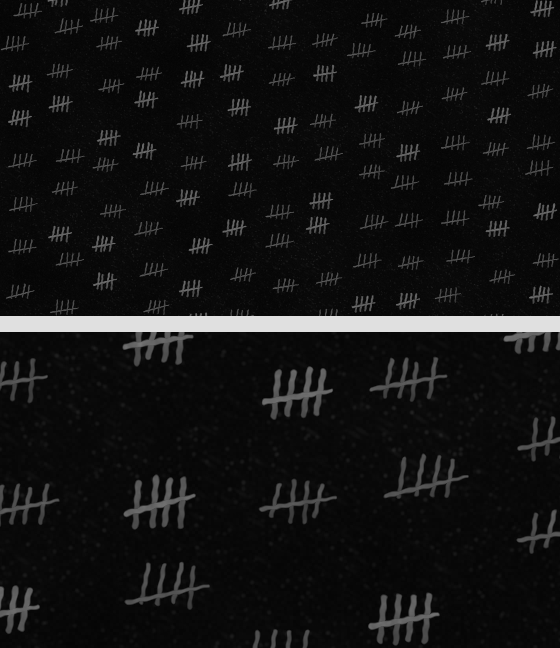
Top: the whole. Bottom: its middle third, enlarged.
Reproduce this pattern procedurally as a WebGL 1 fragment shader.

```glsl
precision highp float;
uniform vec2 u_resolution;

float hash(vec2 p) {
  p = fract(p * vec2(0.1031, 0.1137));
  p += dot(p, p.yx + 33.33);
  return fract((p.x + p.y) * p.x * 91.7);
}

vec2 hash2(vec2 p) {
  return vec2(hash(p + 17.3), hash(p.yx + 71.9));
}

float segment(vec2 p, vec2 a, vec2 b) {
  vec2 d = b - a;
  return length(p - a - d * clamp(dot(p - a, d) / dot(d, d), 0.0, 1.0));
}

// Cellular dust: one soft grain of random strength per cell
float dust(vec2 p, float size) {
  vec2 cell = floor(p / size);
  float sum = 0.0;
  for (int j = -1; j <= 1; j++)
    for (int i = -1; i <= 1; i++) {
      vec2 id = cell + vec2(i, j);
      float d = length(p / size - id - hash2(id));
      sum += pow(hash(id + 5.7), 5.0) * smoothstep(0.5, 0.05, d);
    }
  return sum;
}

// Slow cloudy variation in -1..1
float clouds(vec2 p) {
  float sum = 0.0, gain = 0.5;
  for (int i = 0; i < 4; i++) {
    p = mat2(0.8, 0.6, -0.6, 0.8) * p * 1.9 + 1.7;
    sum += gain * sin(p.x + 1.3 * sin(p.y)) * cos(p.y + sin(p.x * 0.7));
    gain *= 0.6;
  }
  return sum;
}

float coverage(float d, float halfWidth, float pixel) {
  float soft = 0.0008 + 0.5 * pixel;
  return smoothstep(halfWidth + soft, halfWidth - soft, d);
}

// Four leaning strokes crossed by a slash; returns chalk brightness
float tally(vec2 p, vec2 id, float pixel) {
  float kind = hash(id + 2.3);
  float bold = step(0.58, kind);
  float wide = step(kind, 0.3);
  float halfWidth = mix(0.0024, 0.0032, bold);
  float halfHeight = mix(0.019, 0.0225, bold);
  float gap = 0.0152 + 0.002 * wide;
  float ink = 0.0;
  for (int i = 0; i < 4; i++) {
    vec2 r = hash2(id * 4.0 + float(i) * 13.1);
    float x = (float(i) - 1.5) * gap + (r.x - 0.5) * 0.004;
    float lean = 0.0015 + 0.003 * r.y;
    float top = halfHeight + (r.x - 0.5) * 0.006 + 0.002 * wide;
    float bottom = -halfHeight + (r.y - 0.5) * 0.007;
    float d = segment(p, vec2(x - lean, bottom), vec2(x + lean, top));
    float fade = mix(0.82, 1.0, smoothstep(-0.02, 0.01, p.y)) * (0.85 + 0.15 * r.y);
    ink = max(ink, fade * coverage(d, halfWidth, pixel));
  }
  float reach = mix(0.039, 0.035, bold) + 0.004 * wide;
  float rise = reach * (0.15 + 0.12 * hash(id + 8.1));
  vec2 middle = vec2(0.0, -0.003 - 0.005 * wide);
  float slash = segment(p, middle - vec2(reach, rise), middle + vec2(reach, rise));
  float taper = halfWidth * (1.0 - 0.35 * smoothstep(0.0, reach, p.x));
  ink = max(ink, coverage(slash, taper, pixel));
  return ink * mix(0.37, 0.45, bold);
}

void main() {
  float pixel = 1.0 / u_resolution.y;
  vec2 p = gl_FragCoord.xy * pixel;

  // Dark board with cloudy wear, scattered dust and faint diagonal scuffs
  float wear = clouds(p * 4.0);
  float fine = dust(p, 0.0075);
  vec2 scuffed = mat2(0.86, 0.5, -0.5, 0.86) * p * vec2(1.0, 1.0);
  float scuffs = dust(scuffed * vec2(0.3, 1.0) + 3.0, 0.008);
  float shade = 0.024 + 0.009 * wear;
  shade += fine * (0.06 + 0.04 * wear) + scuffs * (0.025 + 0.02 * wear);
  shade += 0.012 * hash(floor(p * 300.0));

  // Tally marks on a jittered grid with columns shifted at random
  vec2 pitch = vec2(0.137, 0.125);
  vec2 rough = p + 0.0005 * sin(p.yx * 430.0 + 2.0 * sin(p * 170.0));
  float column = floor(p.x / pitch.x);
  float chalk = 0.0;
  for (int i = -1; i <= 1; i++) {
    float x = column + float(i);
    float shift = 0.5 * mod(x, 2.0) + 0.4 * hash(vec2(x, 4.0));
    float row = floor(p.y / pitch.y - shift);
    for (int j = -1; j <= 1; j++) {
      vec2 id = vec2(x, row + float(j)) + 20.0;
      vec2 jitter = (hash2(id) - 0.5) * vec2(0.042, 0.055);
      vec2 centre = (id - 20.0 + vec2(0.5, 0.5 + shift)) * pitch + jitter;
      chalk = max(chalk, tally(rough - centre, id, pixel));
    }
  }
  chalk *= 0.9 + 0.1 * clouds(p * 70.0) + 0.12 * fine;
  gl_FragColor = vec4(vec3(max(shade, chalk)), 1.0);
}
```
